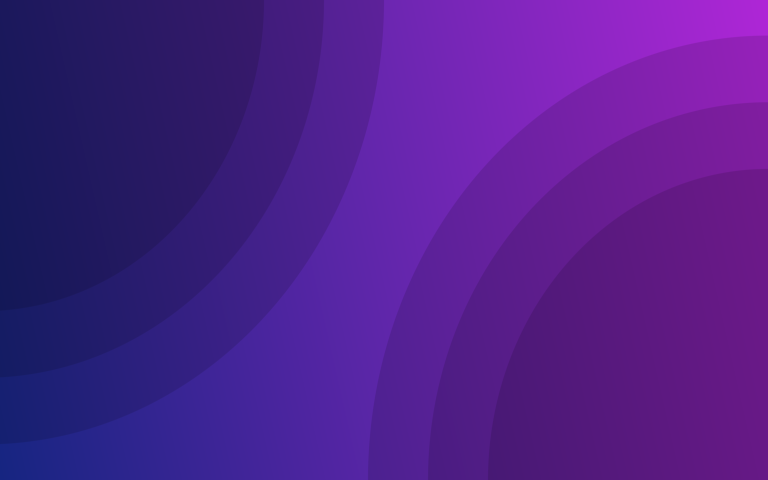
This background is drawn by a WebGL 2 fragment shader. Its source:

```glsl
#version 300 es
precision highp float;
// Blue to magenta gradient, darkened by nested ellipses in two opposite corners.

uniform vec2 u_resolution;
out vec4 outColor;

const vec3 NAVY = vec3(0.085, 0.145, 0.505);
const vec3 MAGENTA = vec3(0.685, 0.150, 0.840);
const vec2 GRADIENT_DIR = vec2(0.97, 0.22);
const vec2 ELLIPSE_SCALE = vec2(1.0, 0.9);
const int RING_COUNT = 3;
const float OUTER_RADIUS = 0.8333;
const float RING_STEP = 0.125;
const float RING_SHADE = 0.13;

// Diagonal blend from the lower left corner to the upper right one.
vec3 diagonalGradient(vec2 p, vec2 extent, vec2 dir) {
    float t = dot(p, dir) / dot(extent, dir);
    return mix(NAVY, MAGENTA, clamp(t, 0.0, 1.0));
}

// Approximate signed distance to an ellipse with the given horizontal radius.
float ellipseDistance(vec2 p, vec2 center, float radius) {
    return length((p - center) * ELLIPSE_SCALE) - radius;
}

// Light left after passing through a stack of translucent dark ellipses.
float ringShade(vec2 p, vec2 center, float pixel) {
    float light = 1.0;
    for (int i = 0; i < RING_COUNT; i++) {
        float radius = OUTER_RADIUS - RING_STEP * float(i);
        float d = ellipseDistance(p, center, radius);
        float coverage = 1.0 - smoothstep(-0.7 * pixel, 0.7 * pixel, d);
        light *= 1.0 - RING_SHADE * coverage;
    }
    return light;
}

void main() {
    // Canvas units: the height is one.
    float pixel = 1.0 / u_resolution.y;
    vec2 p = gl_FragCoord.xy * pixel;
    vec2 extent = vec2(u_resolution.x * pixel, 1.0);

    vec3 color = diagonalGradient(p, extent, GRADIENT_DIR);

    // Ring stacks in the upper left and lower right corners.
    color *= ringShade(p, vec2(-0.0333, 1.0), pixel);
    color *= ringShade(p, vec2(extent.x, 0.0), pixel);

    outColor = vec4(color, 1.0);
}
```
